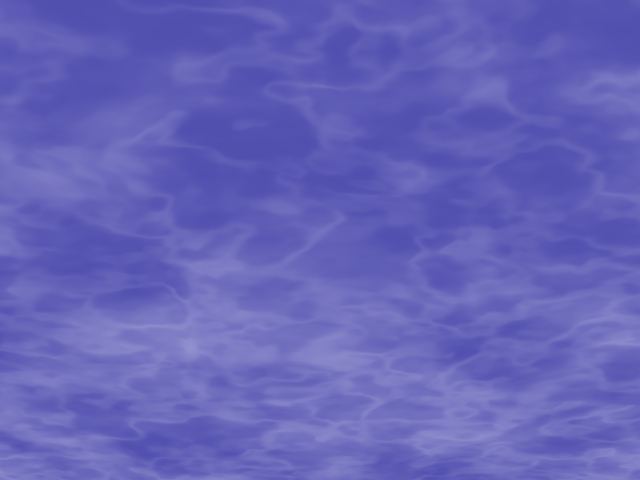
A Shadertoy shader for this texture:

```glsl
const vec3 DEEP_SKY = vec3(0.316, 0.310, 0.685);
const vec3 PALE_CLOUD = vec3(0.575, 0.570, 0.810);
const vec2 CLOUD_DENSITY = vec2(4.0, 8.5);  // cells across and up
const float HORIZON = 0.4;        // distance of the vanishing line below the canvas
const float BASE_COVER = 0.2;
const float BODY_CONTRAST = 0.54;
const float BODY_SCALE = 0.85;
const int BODY_OCTAVES = 4;
const float WISP_STRENGTH = 0.26;
const float WISP_WIDTH = 0.22;
const float WISP_SCALE = 1.45;
const int WISP_OCTAVES = 3;
const float HAZE = 0.27;          // brightening toward the bottom
const float WARP = 0.3;
const float CELL_SOFTNESS = 5.0;
const float GAIN = 0.58;

vec3 hash3(vec2 cell) {
    vec3 h = fract(cell.xyx * vec3(0.1031, 0.1030, 0.0973));
    h += dot(h, h.yxz + 33.33);
    return fract((h.xxy + h.yzz) * h.zyx);
}

// Smooth cellular noise: random cell values blended by distance, centred on 0
float softCells(vec2 p) {
    vec2 cell = floor(p);
    float total = 0.0;
    float weights = 0.0;
    for (int j = -1; j <= 1; j++) {
        for (int i = -1; i <= 1; i++) {
            vec2 id = cell + vec2(i, j);
            vec3 h = hash3(id);
            vec2 toSeed = id + 0.2 + 0.6 * h.xy - p;
            float w = exp(-CELL_SOFTNESS * dot(toSeed, toSeed));
            total += w * (h.z - 0.5);
            weights += w;
        }
    }
    return total / weights;
}

float cloudLayers(vec2 p, int octaves) {
    const mat2 turn = mat2(0.98, 0.17, -0.17, 0.98);
    float sum = 0.0;
    float amplitude = 1.0;
    for (int i = 0; i < octaves; i++) {
        sum += amplitude * softCells(p);
        p = turn * p * 2.03 + vec2(17.3, 41.7);
        amplitude *= GAIN;
    }
    return sum;
}

void mainImage(out vec4 fragColor, in vec2 fragCoord) {
    vec2 uv = fragCoord / iResolution.y;
    float centre = 0.5 * iResolution.x / iResolution.y;

    // Flatten the cloud sheet toward the horizon
    float depth = uv.y + HORIZON;
    vec2 sheet = CLOUD_DENSITY * vec2((uv.x - centre) / sqrt(depth), log(depth));

    // Bend the sheet into drifting shapes
    vec2 drift = vec2(softCells(sheet * 0.8 + 71.0), softCells(sheet * 0.8 + 133.0));
    sheet += WARP * drift + 60.0;

    // Broad bodies plus soft bright ridges
    float body = cloudLayers(sheet * BODY_SCALE, BODY_OCTAVES);
    float ridge = cloudLayers(sheet * WISP_SCALE + vec2(29.0, 83.0), WISP_OCTAVES) / WISP_WIDTH;
    float wisp = exp(-ridge * ridge);

    float cover = BASE_COVER + BODY_CONTRAST * body + WISP_STRENGTH * wisp;
    cover += HAZE * (0.5 - uv.y);
    cover = 0.5 * (cover + sqrt(cover * cover + 0.01));  // soft floor

    fragColor = vec4(mix(DEEP_SKY, PALE_CLOUD, min(cover, 1.0)), 1.0);
}
```
